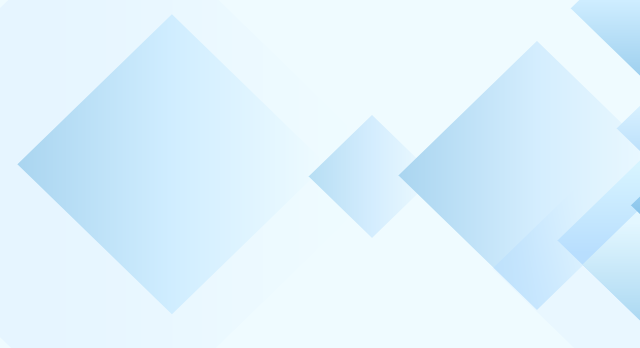
A WebGL 2 fragment shader for this background:

```glsl
#version 300 es
precision highp float;
// Pale blue backdrop of overlapping diamonds with soft linear gradients.
// Each diamond is a distance function placed by its left corner; layers are
// blended back to front in units of the canvas height.

#define SLOPE 0.971          // height to width ratio of every diamond
#define EDGE_WIDTH 1.2       // softness of the edges, in pixels
#define HAZE 0.75            // strength of the large pale diamond
#define OVERLAP_TINT 0.52    // strength of the tint where diamonds cross
#define PAPER vec3(0.937, 0.985, 1.0)
#define MIST vec3(0.890, 0.953, 1.0)
#define STEEL vec3(0.665, 0.835, 0.940)
#define SKY vec3(0.815, 0.930, 1.0)
#define AZURE vec3(0.720, 0.870, 0.995)

uniform vec2 u_resolution;
out vec4 fragColor;

// Coverage of a diamond given its left corner and half width
float diamond(vec2 p, vec2 corner, float halfWidth) {
    vec2 d = abs(p - corner - vec2(halfWidth, 0.0));
    float dist = (d.x * SLOPE + d.y - halfWidth * SLOPE) / length(vec2(SLOPE, 1.0));
    float soft = 0.5 * EDGE_WIDTH / u_resolution.y;
    return 1.0 - smoothstep(-soft, soft, dist);
}

// Gradient through three colours, with the middle one at t = 0.5
vec3 ramp(vec3 a, vec3 b, vec3 c, float t) {
    t = clamp(t, 0.0, 1.0) * 2.0;
    return t < 1.0 ? mix(a, b, t) : mix(b, c, t - 1.0);
}

// Diamond shaded from dark at its left corner to paper at its right one
vec3 layFading(vec3 base, vec2 p, vec2 corner, float halfWidth, vec3 dark, vec3 middle) {
    float t = (p.x - corner.x) / (2.0 * halfWidth);
    vec3 shade = ramp(dark, middle, PAPER, t);
    return mix(base, shade, diamond(p, corner, halfWidth));
}

// Diamond shaded vertically between two heights
vec3 layVertical(vec3 base, vec2 p, vec2 corner, float halfWidth,
                 vec3 low, vec3 high, vec2 span) {
    float t = clamp((p.y - span.x) / (span.y - span.x), 0.0, 1.0);
    return mix(base, mix(low, high, t), diamond(p, corner, halfWidth));
}

void main() {
    vec2 p = gl_FragCoord.xy / u_resolution.y;
    vec3 color = PAPER;

    // Large haze on the left, faint haze at the lower right
    float haze = diamond(p, vec2(-0.487, 0.504), 0.813);
    color = mix(color, MIST, haze * HAZE * (1.0 - smoothstep(0.0, 1.15, p.x)));
    float veil = diamond(p, vec2(1.415, 0.228), 0.42);
    color = mix(color, MIST, veil * 0.5);

    // Three main diamonds
    color = layFading(color, p, vec2(0.050, 0.528), 0.444, STEEL, SKY);
    color = layFading(color, p, vec2(0.887, 0.493), 0.182,
                      vec3(0.715, 0.870, 0.955), vec3(0.830, 0.928, 0.995));
    vec2 mainCorner = vec2(1.145, 0.496);
    color = layFading(color, p, mainCorner, 0.398, STEEL, vec3(0.830, 0.930, 0.995));

    // Bluer tint where the veil crosses the third diamond
    float crossing = veil * diamond(p, mainCorner, 0.398);
    float tintFade = 1.0 - smoothstep(1.45, 1.80, p.x + 0.4 * (p.y - 0.15));
    color = mix(color, AZURE, crossing * OVERLAP_TINT * tintFade);

    // Cluster along the right border
    color = layVertical(color, p, vec2(1.640, 0.976), 0.230,
                        vec3(0.620, 0.815, 0.935), vec3(0.810, 0.930, 1.0), vec2(0.78, 1.0));
    color = layVertical(color, p, vec2(1.772, 0.631), 0.120,
                        vec3(0.735, 0.880, 0.985), vec3(0.850, 0.945, 1.0), vec2(0.56, 0.70));
    color = layVertical(color, p, vec2(1.602, 0.309), 0.360,
                        AZURE, vec3(0.840, 0.955, 1.0), vec2(0.27, 0.52));
    color = layVertical(color, p, vec2(1.674, 0.240), 0.360,
                        vec3(0.675, 0.850, 0.950), vec3(0.890, 0.968, 1.0), vec2(0.08, 0.36));
    color = layVertical(color, p, vec2(1.813, 0.410), 0.090,
                        vec3(0.530, 0.765, 0.915), vec3(0.600, 0.810, 0.945), vec2(0.38, 0.44));

    fragColor = vec4(color, 1.0);
}
```
